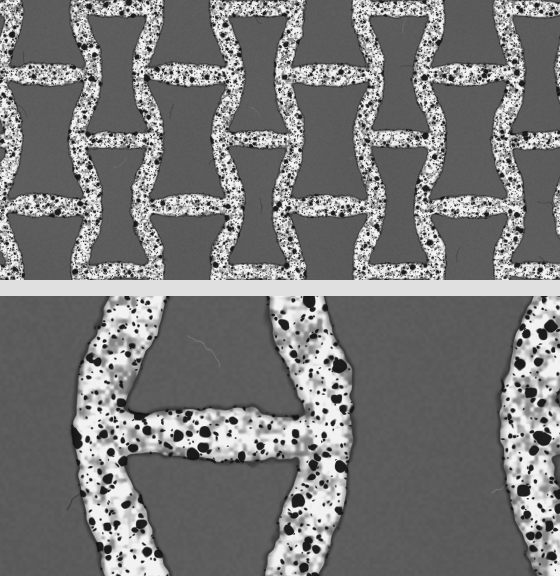
Top, the full canvas; bottom, a detail of the centre.
Reproduce this pattern procedurally as a Shadertoy shader.

```glsl
// Re-entrant (bow-tie) lattice of speckled white struts on a flat grey ground.
// Cosine walls mirrored about each cell axis are smoothly joined to staggered
// crossbars; hashed dots and value noise give the paint, rough edges and debris.

const float TAU = 6.2831853;

float hash(vec2 p) {
    vec3 q = fract(p.xyx * vec3(0.1031, 0.1030, 0.0973));
    q += dot(q, q.yzx + 33.33);
    return fract((q.x + q.y) * q.z);
}

float noise(vec2 p) {
    vec2 i = floor(p), f = fract(p);
    f = f * f * (3.0 - 2.0 * f);
    return mix(mix(hash(i), hash(i + vec2(1, 0)), f.x),
               mix(hash(i + vec2(0, 1)), hash(i + vec2(1, 1)), f.x), f.y);
}

float smoothUnion(float a, float b, float k) {
    float h = max(k - abs(a - b), 0.0) / k;
    return min(a, b) - 0.25 * h * h * k;
}

// Signed distance to the struts, in canvas heights
float lattice(vec2 p) {
    float x = abs(mod(p.x - 0.417 + 0.252, 0.504) - 0.252);
    float row = (p.y - 0.5) / 0.470;
    float wave = cos(TAU * row);
    float wallX = 0.110 + 0.029 * wave;
    float wall = abs(x - wallX) - 0.032 + 0.004 * cos(2.0 * TAU * row);

    // Narrow cells carry bars on whole rows, wide cells on half rows
    float barY = abs(row - round(row)) * 0.470;
    float narrowBar = max(barY - mix(0.029, 0.024, smoothstep(0.03, 0.10, x)), x - wallX);
    float wideY = abs(fract(row) - 0.5) * 0.470;
    float wideBar = max(wideY - mix(0.024, 0.039, smoothstep(0.11, 0.21, x)), wallX - x);
    return smoothUnion(wall, min(narrowBar, wideBar), 0.018);
}

// Signed distance to dots scattered one per grid cell, some left out
float dots(vec2 p, float cell, float rMin, float rMax, float share) {
    vec2 id = floor(p / cell);
    float d = 1.0;
    for (int j = -1; j <= 1; j++)
    for (int i = -1; i <= 1; i++) {
        vec2 c = id + vec2(i, j);
        if (hash(c + 7.3) > share) continue;
        vec2 center = (c + vec2(hash(c + 19.1), hash(c + 41.7))) * cell;
        float size = hash(c + 63.9);
        d = min(d, length(p - center) - mix(rMin, rMax, size * size));
    }
    return d;
}

// Sparse short curved fibres
float fibres(vec2 p) {
    vec2 id = floor(p / 0.17);
    if (hash(id + 3.7) > 0.35) return 1.0;
    vec2 q = p - (id + 0.35 + 0.3 * vec2(hash(id + 11.0), hash(id + 29.0))) * 0.17;
    float a = TAU * hash(id + 53.0);
    q = mat2(cos(a), -sin(a), sin(a), cos(a)) * q;
    q.y += 8.0 * q.x * q.x + 0.004 * (noise(p * 160.0) - 0.5);
    return max(abs(q.y) - 0.0007, abs(q.x) - 0.027);
}

void mainImage(out vec4 fragColor, in vec2 fragCoord) {
    vec2 uv = fragCoord / iResolution.y;
    float px = 1.0 / iResolution.y;

    // Struts with slow bends, uneven widths and ragged edges
    vec2 bend = vec2(noise(uv * 7.0), noise(uv * 7.0 + 31.0)) - 0.5;
    float d = lattice(uv + 0.010 * bend);
    d += 0.010 * (noise(uv * 24.0) - 0.5) + 0.005 * (noise(uv * 95.0) - 0.5);

    // Grey ground, faint grain, fibres, and a soft shadow beside the struts
    float tone = 0.36 + 0.02 * (noise(uv * 3.0) - 0.5) + 0.025 * (noise(uv * 240.0) - 0.5);
    float fibreTone = hash(floor(uv / 0.17) + 71.0) > 0.5 ? 0.16 : 0.52;
    tone = mix(tone, fibreTone, 0.6 * smoothstep(px, -px, fibres(uv)));
    tone = mix(tone, 0.12, 0.6 * smoothstep(0.007, 0.0, d));

    // Mottled white paint, greyer at the rim
    float mottle = 0.55 * noise(uv * 85.0) + 0.45 * noise(uv * 190.0 + 9.0);
    float paint = mix(0.52, 0.95, smoothstep(0.15, 0.62, mottle));
    paint *= mix(0.72, 1.0, smoothstep(0.0, -0.008, d));
    tone = mix(tone, paint, smoothstep(px, -px, d));

    // Three sizes of black spots, slightly irregular in outline
    vec2 w = uv + 0.004 * (vec2(noise(uv * 130.0), noise(uv * 130.0 + 57.0)) - 0.5);
    float spots = dots(w, 0.032, 0.004, 0.012, 0.42);
    spots = min(spots, dots(w + 3.1, 0.018, 0.002, 0.0065, 0.55));
    spots = min(spots, dots(w + 5.7, 0.010, 0.001, 0.0030, 0.60));
    float ink = smoothstep(px, -px, spots) * smoothstep(0.003 + px, 0.003 - px, d);
    tone = mix(tone, 0.07, 0.95 * ink);

    fragColor = vec4(vec3(tone), 1.0);
}
```
